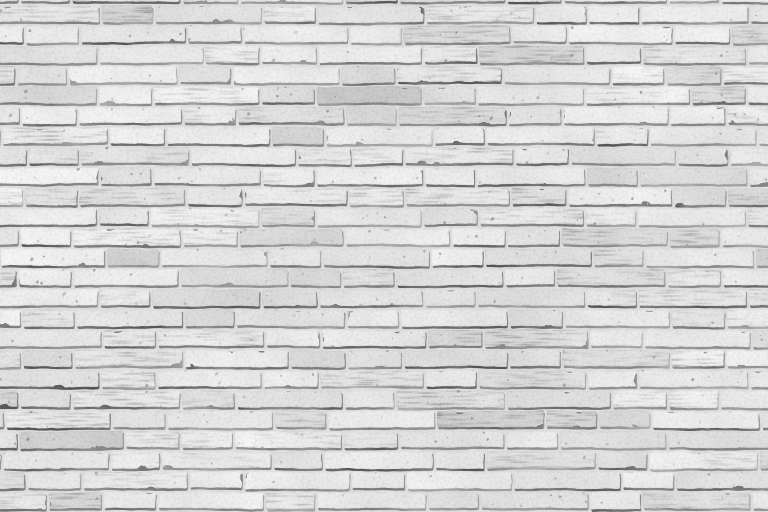
Give the GLSL for this texture, as a WebGL 1 fragment shader.

```glsl
precision highp float;
// White painted brick wall: 25 and a quarter courses of alternating short
// and long bricks, each course shifted by half a period. Rounded boxes give
// bricks and their cast shadows; cellular noise adds pits, streaks and chips.
uniform vec2 u_resolution;

const float COURSES = 25.25;       // courses over the canvas height
const float PERIOD = 8.0;          // one short and one long brick, in courses
const float SHORT_LENGTH = 2.67;
const float CORNER = 0.08;
const vec2 JOINT = vec2(0.14, 0.16);
const vec2 SHADOW_OFFSET = vec2(0.055, -0.115);

const vec3 PAINT = vec3(0.925);
const vec3 MORTAR = vec3(0.865);
const vec3 SHADOW = vec3(0.33);
const vec3 PIT = vec3(0.45);

float hash(vec2 p) {
  return fract(sin(dot(p, vec2(127.1, 311.7))) * 43758.5);
}

// Layered sines, roughly -1 to 1
float ripple(vec2 p) {
  float sum = 0.0;
  float amplitude = 0.5;
  for (int i = 0; i < 4; i++) {
    sum += amplitude * sin(p.x + 1.7 * sin(p.y)) * cos(p.y + 0.6 * p.x);
    p = mat2(1.5, 1.1, -1.1, 1.5) * p + 2.3;
    amplitude *= 0.6;
  }
  return sum;
}

// Cellular noise: distance to the nearest point, and its random value
vec2 cells(vec2 p) {
  vec2 base = floor(p);
  vec2 nearest = vec2(8.0, 0.0);
  for (int j = -1; j <= 1; j++) {
    for (int i = -1; i <= 1; i++) {
      vec2 cell = base + vec2(float(i), float(j));
      vec2 seed = cell + vec2(hash(cell), hash(cell + 37.2));
      float d = distance(p, seed);
      if (d < nearest.x) nearest = vec2(d, hash(cell + 71.9));
    }
  }
  return nearest;
}

float roundedBox(vec2 p, vec2 halfSize, float radius) {
  vec2 q = abs(p) - halfSize + radius;
  return length(max(q, 0.0)) + min(max(q.x, q.y), 0.0) - radius;
}

float coverage(float d, float softness) {
  return 1.0 - smoothstep(-softness, softness, d);
}

// Left end and length of the brick at x, then its index along the course
vec3 brickSpan(float x, float course) {
  float shift = mix(5.2, 1.1, mod(course, 2.0));
  shift += 0.7 * (hash(vec2(course, 4.0)) - 0.5);
  float unit = floor((x - shift) / PERIOD);
  vec2 key = vec2(unit, course);
  float swapped = step(0.88, hash(key + 9.4));
  float split = mix(SHORT_LENGTH, PERIOD - SHORT_LENGTH, swapped);
  split += 0.3 * (hash(key + 5.1) - 0.5);
  float start = shift + unit * PERIOD;
  float second = step(split, x - start);
  return vec3(start + second * split,
              mix(split, PERIOD - split, second), unit * 2.0 + second);
}

// Painted face: tone of the brick, blotches, wire-cut streaks, grain, pits
vec3 brickFace(vec2 p, vec2 id, float pixel) {
  float tone = hash(id + 2.6);
  float shade = 0.075 * tone * tone + 0.06 * step(0.92, hash(id + 6.3));
  float blotch = ripple(p * vec2(0.6, 0.9) + 9.0 * tone);
  shade += 0.03 * blotch + 0.03 * ripple(p * 0.16);
  float streak = smoothstep(0.5, 0.05, cells(p * vec2(0.55, 6.0)).x);
  shade += 0.11 * streak * step(0.6, hash(id + 8.8)) * (0.7 + blotch);
  shade += 0.06 * (cells(p * 6.5).x - 0.4);
  vec2 pit = cells(p * 1.5 + 0.08 * ripple(p * 7.0));
  float radius = 0.02 + 0.09 * fract(pit.y * 17.0);
  float hole = coverage(pit.x - radius, 1.2 * pixel) * step(0.6, pit.y);
  return mix(PAINT - shade, PIT, 0.65 * hole * fract(pit.y * 41.0));
}

void main() {
  float pixel = COURSES / u_resolution.y;
  vec2 p = gl_FragCoord.xy * pixel;
  vec2 warped = p + vec2(0.035 * ripple(p * 2.1), 0.055 * ripple(p * 0.9 + 4.0));

  // Brick at this point, set to the upper left of its cell
  float course = floor(warped.y);
  vec3 span = brickSpan(warped.x, course);
  vec2 id = vec2(span.z, course);
  vec2 size = vec2(span.y, 1.0) - JOINT;
  size.y -= 0.06 * hash(id + 3.3);
  vec2 local = warped - vec2(span.x + 0.02, 0.98 + course)
             - vec2(0.5, -0.5) * size;
  local.y += 0.012 * (hash(id + 1.2) - 0.5) * local.x;

  // Rough edges with a few small chips
  float rough = ripple(p * 4.3);
  vec2 chip = cells(p * 0.9 + 13.0 + 0.15 * rough);
  float wear = 0.13 * smoothstep(0.28, 0.05, chip.x) * step(0.8, chip.y);
  float edge = roundedBox(local, 0.5 * size, CORNER) + 0.02 * rough;
  float brick = coverage(edge + wear, 0.6 * pixel);

  // Shadow falls below and to the right, and fills the chips
  float shadowEdge = roundedBox(local - SHADOW_OFFSET, 0.5 * size, CORNER);
  float shadow = coverage(min(shadowEdge, edge + 0.07), 0.6 * pixel);
  shadow *= mix(0.5, 1.0, hash(id + 7.7)) * (0.85 + 0.35 * ripple(p * 0.7 + 2.0));
  shadow *= mix(0.65, 1.0, smoothstep(0.1, -0.1, local.x - 0.5 * size.x));

  vec3 joint = mix(MORTAR + 0.03 * ripple(p * 3.0), SHADOW, clamp(shadow, 0.0, 1.0));
  vec3 face = brickFace(p, id, pixel);
  face -= 0.025 * smoothstep(-0.1, 0.0, edge);
  gl_FragColor = vec4(mix(joint, face, brick), 1.0);
}
```
